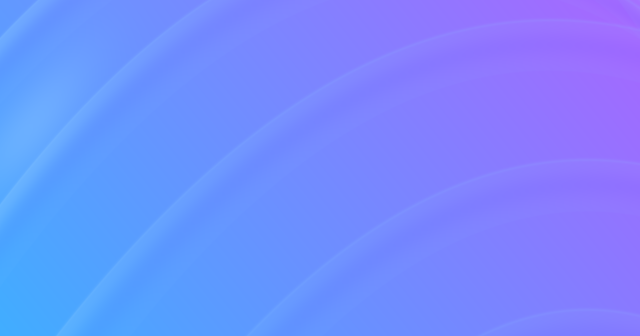
Write a Shadertoy shader that draws this background.

```glsl
// Soft nested arches sweeping over a cyan to violet gradient.

#define BAND_COUNT 5
#define RIM_WIDTH 0.0035
#define RIM_STRENGTH 0.10
#define CREST_STRENGTH 0.17
#define VALLEY_STRENGTH 0.06
#define INNER_LIFT 0.035
#define GLOW_STRENGTH 0.36

const vec3 CYAN = vec3(0.25, 0.68, 1.0);
const vec3 RIGHT_SHIFT = vec3(0.28, -0.20, 0.0);
const vec3 TOP_SHIFT = vec3(0.13, -0.08, 0.0);
const vec3 HIGHLIGHT = vec3(0.56, 0.80, 1.0);
const vec3 SHADE = vec3(0.30, 0.32, 1.0);

// Each arch: apex x, apex y, curvature (fractions of the canvas)
const vec3 OUTER[BAND_COUNT] = vec3[](
    vec3(0.530, 1.421, 1.90), vec3(0.654, 1.204, 1.90),
    vec3(0.862, 0.941, 1.57), vec3(0.918, 0.525, 1.854),
    vec3(0.918, 0.079, 2.77));
const vec3 INNER[BAND_COUNT] = vec3[](
    vec3(0.552, 1.269, 1.90), vec3(0.694, 1.061, 1.90),
    vec3(0.859, 0.790, 1.84), vec3(0.918, 0.371, 2.16),
    vec3(0.918, -0.080, 3.10));

// Approximate distance to an arch in canvas heights, positive below it
float archDistance(vec2 uv, vec3 arch, float aspect) {
    float t = uv.x - arch.x;
    float slope = 2.0 * arch.z * t / aspect;
    return (arch.y - arch.z * t * t - uv.y) / sqrt(1.0 + slope * slope);
}

// Bell curve with its peak at zero
float bell(float x, float width) {
    return exp(-x * x / (width * width));
}

void mainImage(out vec4 fragColor, in vec2 fragCoord) {
    vec2 uv = fragCoord / iResolution.xy;
    float aspect = iResolution.x / iResolution.y;
    float pixel = 1.0 / iResolution.y;
    vec2 p = vec2(uv.x * aspect, uv.y);

    // Diagonal base gradient
    vec3 color = CYAN + RIGHT_SHIFT * uv.x + TOP_SHIFT * uv.y;

    // Broad glow at the left, stretched along the arches
    vec2 q = p - vec2(0.09, 0.62);
    vec2 along = normalize(vec2(0.62, 0.78));
    float across = dot(q, vec2(along.y, -along.x));
    float glow = bell(dot(q, along), 0.26) * bell(across, 0.085);
    color = mix(color, HIGHLIGHT, glow * GLOW_STRENGTH);

    // Rounded bands: bright rim, darker valley, lifted inner edge
    float leftLight = 0.35 + 1.5 * pow(1.0 - uv.x, 3.0);
    for (int i = 0; i < BAND_COUNT; i++) {
        float outer = archDistance(uv, OUTER[i], aspect);
        float inner = archDistance(uv, INNER[i], aspect);
        float f = clamp(outer / max(outer - inner, 0.001), 0.0, 1.0);
        float inside = smoothstep(-pixel, pixel, outer)
                     * (1.0 - smoothstep(-pixel, pixel, inner));
        float crest = bell(f - 0.06, 0.24) * CREST_STRENGTH * leftLight;
        float lift = smoothstep(0.5, 1.0, f) * INNER_LIFT;
        float valley = bell(f - 0.48, 0.22) * VALLEY_STRENGTH;
        float rim = bell(outer, RIM_WIDTH + pixel * 0.5) * RIM_STRENGTH;
        color = mix(color, HIGHLIGHT, inside * (crest + lift) + rim);
        color = mix(color, SHADE, inside * valley);
    }

    // Faint fold in the upper right corner
    float fold = dot(p - vec2(1.84, 1.0), normalize(vec2(0.10, 0.07)));
    color = mix(color, HIGHLIGHT, 0.05 * smoothstep(-pixel, pixel, fold));

    fragColor = vec4(clamp(color, 0.0, 1.0), 1.0);
}
```
